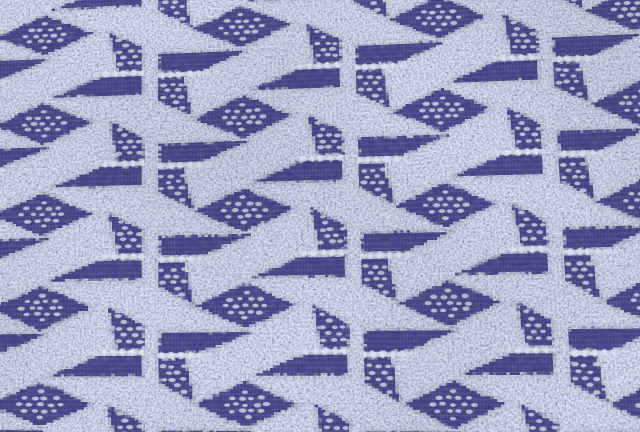
This pattern is drawn by a Shadertoy shader. Its source:

```glsl
#define CELL vec2(244.0, 115.0)   // one repeat, in thread units
#define STITCH vec2(4.0, 3.0)     // knit step, in thread units
#define SPOT_GAP vec2(12.0, 7.5)
#define SAMPLES 3
#define PALE vec3(0.835, 0.86, 0.915)
#define HAZE vec3(0.69, 0.725, 0.835)
#define FLECK vec3(0.47, 0.49, 0.67)
#define INK vec3(0.255, 0.26, 0.51)
#define INK_WORN vec3(0.38, 0.39, 0.60)
#define FRAY 2.2

float hash(vec2 p) {
    return fract(sin(dot(p, vec2(127.1, 311.7))) * 43758.54);
}

vec2 gradientAt(vec2 p) {
    float angle = 6.28318 * hash(p);
    return vec2(cos(angle), sin(angle));
}

float gradientNoise(vec2 p) {
    vec2 i = floor(p), f = p - i;
    vec2 w = f * f * f * (f * (f * 6.0 - 15.0) + 10.0);
    vec2 e = vec2(1.0, 0.0);
    float low = mix(dot(gradientAt(i), f), dot(gradientAt(i + e.xy), f - e.xy), w.x);
    float high = mix(dot(gradientAt(i + e.yx), f - e.yx), dot(gradientAt(i + 1.0), f - 1.0), w.x);
    return mix(low, high, w.y);
}

// Signed distance to the line a-b, positive on its left
float leftOf(vec2 p, vec2 a, vec2 b) {
    vec2 along = normalize(b - a);
    return dot(p - a, vec2(-along.y, along.x));
}

float diamond(vec2 p) {
    return (dot(abs(p), vec2(26.0, 59.0)) - 26.0 * 59.0) / 64.5;
}

float wedge(vec2 p) {
    float box = max(p.x - 111.0, abs(p.y + 13.5) - 11.5);
    return max(box, leftOf(p, vec2(3.0, -25.0), vec2(59.0, -3.0)));
}

float flag(vec2 p) {
    float box = max(p.x - 112.0, 6.0 - p.y);
    float top = leftOf(p, vec2(72.0, 55.0), vec2(112.0, 34.0));
    float side = -leftOf(p, vec2(72.0, 55.0), vec2(82.0, 6.0));
    return max(box, max(top, side));
}

// Centre of the nearest spot on a staggered grid
vec2 spotCentre(vec2 p) {
    float row = round(p.y / SPOT_GAP.y);
    float shift = 0.5 * mod(row, 2.0);
    return vec2(round(p.x / SPOT_GAP.x - shift) + shift, row) * SPOT_GAP;
}

float spot(vec2 p, vec2 centre, vec2 cellId) {
    float h = hash(centre + cellId * 17.0);
    vec2 offset = vec2(h - 0.5, fract(h * 13.0) - 0.5) * vec2(4.0, 2.0);
    vec2 size = vec2(4.0, 2.3) * (0.85 + 0.3 * fract(h * 37.0));
    return 1.0 - smoothstep(0.75, 1.2, length((p - centre - offset) / size));
}

// The half-turn symmetric motif is folded onto its right half
vec2 fold(vec2 p) {
    return p.x < 0.0 ? -p : p;
}

// Cloth lies slightly oblique, so repeats grow toward the lower right
vec2 clothCoord(vec2 p) {
    float u = (p.x - 0.3365) / (0.4805 - 0.027 * p.y) - 0.49;
    float t = p.y - 0.0635;
    float v = 4.298 * t * (1.0 + 0.073 * t) / (1.0 + 0.0546 * (p.x - 0.558));
    return vec2(u, v) * CELL;
}

vec3 cloth(vec2 p) {
    vec2 g = clothCoord(p);
    vec2 stitchId = floor(g / STITCH);
    vec2 knit = (stitchId + 0.5) * STITCH;
    knit += 1.5 * gradientNoise(g / 35.0);

    // Repeats
    vec2 motifShift = vec2(9.0, -56.0);
    vec2 diamondId = round(g / CELL);
    vec2 motifId = round((g - motifShift) / CELL);
    vec2 dp = g - diamondId * CELL;
    vec2 mp = g - motifShift - motifId * CELL;
    vec2 q = fold(mp);
    vec2 qKnit = fold(knit - motifShift - motifId * CELL);

    // Stepped outlines and the scalloped cord between flag and wedge
    float d = min(diamond(knit - diamondId * CELL), min(wedge(qKnit), flag(qKnit)));
    d += FRAY * (hash(stitchId) - 0.5);
    float bump = sin(g.x * 0.55 + 2.0 * gradientNoise(g / 14.0));
    float cord = 3.6 + 1.1 * bump - abs(q.y - 2.0);
    d = max(d, cord);
    float ink = 1.0 - smoothstep(-0.5, 0.7, d);

    // Pale spots inside diamonds and flags
    vec2 dc = spotCentre(dp), qc = spotCentre(q);
    float spots = 0.0;
    if (diamond(dc) < -6.0 && abs(dc.x) < 25.0) spots = spot(dp, dc, diamondId);
    if (flag(qc) < -3.0) spots = max(spots, spot(q, qc, motifId + sign(mp.x) * 0.3));
    ink *= 1.0 - 0.9 * spots;

    // Looped pale yarn with dark flecks
    float loops = gradientNoise(g / 2.6);
    vec3 pale = mix(HAZE, PALE, smoothstep(-0.32, 0.28, loops));
    float flecks = smoothstep(0.22, 0.5, gradientNoise(g / vec2(3.4, 2.8) + 40.0));
    pale = mix(pale, FLECK, 0.65 * flecks);
    pale *= 1.0 - 0.16 * exp(-max(d, 0.0) / 2.5);
    float ridge = smoothstep(0.0, 2.5, cord) * smoothstep(40.0, 70.0, q.x) * step(q.x, 114.0);
    pale = mix(pale, PALE * (1.02 + 0.035 * bump), 0.75 * ridge);
    pale = mix(pale, PALE, 0.6 * spots);

    // Ribbed dark ground
    float rib = 0.5 + 0.5 * cos(6.28318 * g.x / STITCH.x);
    float course = pow(0.5 + 0.5 * cos(6.28318 * g.y / (2.0 * STITCH.y)), 4.0);
    float wear = 0.5 * rib * hash(stitchId + 9.0) + 0.4 * course + 0.35 * gradientNoise(g / 9.0);
    vec3 dark = mix(INK, INK_WORN, clamp(wear, 0.0, 1.0));

    return mix(pale, dark, ink) * (1.0 + 0.05 * gradientNoise(p * 2.5));
}

void mainImage(out vec4 fragColor, in vec2 fragCoord) {
    vec3 sum = vec3(0.0);
    for (int j = 0; j < SAMPLES; j++)
        for (int i = 0; i < SAMPLES; i++) {
            vec2 offset = (vec2(i, j) + 0.5) / float(SAMPLES) - 0.5;
            sum += cloth((fragCoord + offset) / iResolution.y);
        }
    fragColor = vec4(sum / float(SAMPLES * SAMPLES), 1.0);
}
```
